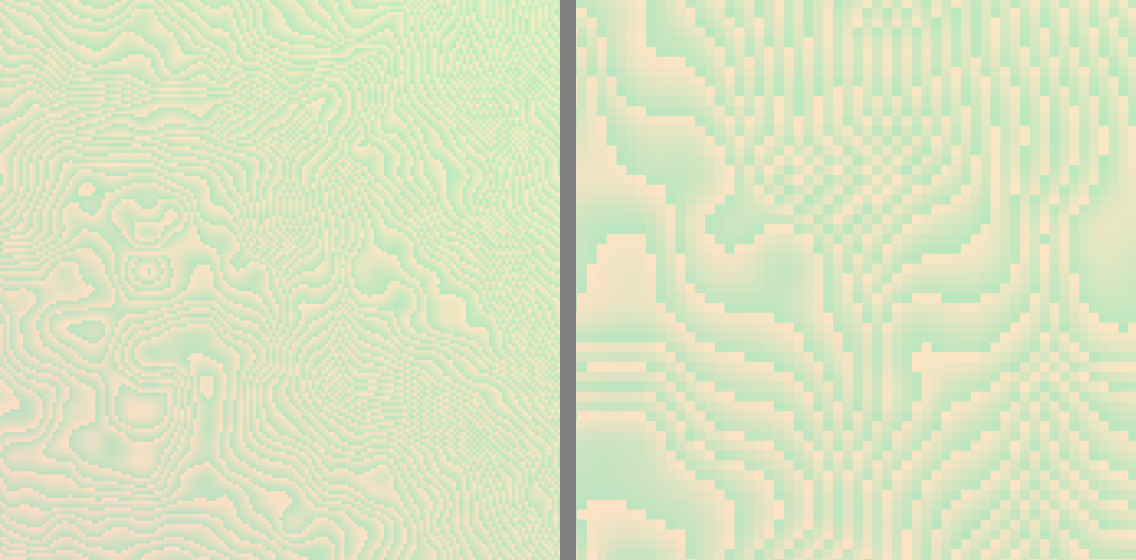
Left: the whole. Right: its middle third, enlarged.
A WebGL 1 fragment shader for this texture:

```glsl
precision highp float;

// Pastel contour maze: a steep, smooth height field is sampled on a coarse
// grid of square cells and wrapped with fract, so its contours become stepped
// sawtooth bands that break into moire wherever the slope is high.

uniform vec2 u_resolution;

const float CELLS = 170.6667;          // grid cells across the canvas
const vec2  DRIFT = vec2(33.0, 34.0);  // bands gained across x (curved) and y
const float BROAD_SCALE = 4.0;         // lattice size of the broadest noise
const float BROAD_BANDS = 14.0;        // bands spanned by the broadest noise
const float SCALE_STEP = 2.2;          // growth of frequency per octave
const float BANDS_STEP = 0.35;         // decay of height per octave
const int   OCTAVES = 3;

const vec3 MINT  = vec3(0.730, 0.902, 0.750);
const vec3 PEACH = vec3(0.990, 0.896, 0.768);
const vec3 TINT  = vec3(-0.035, 0.070, -0.020); // lower left to upper right

float hash(vec2 p) {
  return fract(sin(dot(p, vec2(127.1, 311.7))) * 43758.5453);
}

float valueNoise(vec2 p) {
  vec2 i = floor(p);
  vec2 f = fract(p);
  f = f * f * f * (f * (f * 6.0 - 15.0) + 10.0);
  float low  = mix(hash(i), hash(i + vec2(1.0, 0.0)), f.x);
  float high = mix(hash(i + vec2(0.0, 1.0)), hash(i + vec2(1.0, 1.0)), f.x);
  return mix(low, high, f.y);
}

// Height in bands: a drift that steepens to the right, plus layered noise.
float height(vec2 uv) {
  float h = DRIFT.x * uv.x * uv.x + DRIFT.y * uv.y;
  float scale = BROAD_SCALE;
  float bands = BROAD_BANDS;
  for (int k = 0; k < OCTAVES; k++) {
    h += bands * valueNoise(uv * scale + 17.3 * float(k + 1));
    scale *= SCALE_STEP;
    bands *= BANDS_STEP;
  }
  return h;
}

// Sawtooth value of one whole cell, taken at its centre.
float cellBand(vec2 cell) {
  return fract(height((cell + 0.5) / CELLS));
}

void main() {
  float side = min(u_resolution.x, u_resolution.y);
  vec2 uv = gl_FragCoord.xy / side;

  // Blend neighbouring cells over one pixel to smooth their edges.
  vec2 p = uv * CELLS - 0.5;
  vec2 cell = floor(p);
  float pixel = CELLS / side;
  vec2 t = clamp((fract(p) - 0.5) / pixel + 0.5, 0.0, 1.0);
  float low  = mix(cellBand(cell), cellBand(cell + vec2(1.0, 0.0)), t.x);
  float high = mix(cellBand(cell + vec2(0.0, 1.0)),
                   cellBand(cell + vec2(1.0, 1.0)), t.x);
  float band = mix(low, high, t.y);

  // Band colour with a diagonal tint across the canvas.
  float diagonal = 0.5 * (uv.x + uv.y) - 0.5;
  vec3 color = mix(MINT, PEACH, band) + TINT * diagonal;
  gl_FragColor = vec4(color, 1.0);
}
```
